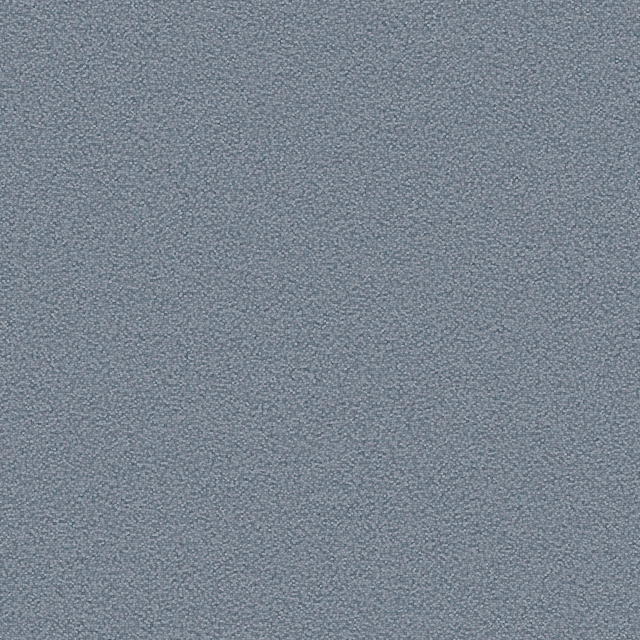
Write a WebGL 2 fragment shader that draws this texture.

```glsl
#version 300 es
precision highp float;
// Fine blue-grey woven cloth: tiny pale stitches among short dark dashes.
// Cellular noise on a gently waving grid gives each stitch a tone set against
// its neighbours, so the cloth stays even overall; each pixel is supersampled.

uniform vec2 u_resolution;
out vec4 outColor;

const vec2  THREADS      = vec2(262.0, 282.0);     // stitches across and up the canvas
const vec2  JITTER       = vec2(0.88, 0.62);       // scatter of stitches within cells
const vec3  BASE_COLOR   = vec3(0.483, 0.522, 0.566);
const vec3  TONE_RANGE   = vec3(0.066, 0.060, 0.055);
const vec3  TINT_RANGE   = vec3(0.030, -0.008, -0.012);
const float STITCH_TONE  = 3.5;                    // contrast from stitch to stitch
const float GAP_DEPTH    = 4.0;                    // darkening towards stitch edges
const float MEAN_DIST    = 0.40;                   // average distance to a stitch
const float FLATNESS     = 1.15;                   // above 1 widens the stitches
const float SQUARENESS   = 0.5;                    // 0 round, 1 square stitches
const vec2  NEIGHBOUR    = vec2(0.11, 0.28);       // tone taken off per side, per row
const float STREAK_TONE  = 0.06;
const int   SAMPLES      = 2;                      // per pixel side
const float TAU          = 6.2831853;

vec3 hash32(vec2 cell) {
    vec3 p = fract(cell.xyx * vec3(0.1031, 0.1030, 0.0973));
    p += dot(p, p.yxz + 33.33);
    return fract((p.xxy + p.yzz) * p.zyx);
}

// Cell of the nearest stitch in xy, distance to it in z.
vec3 nearestStitch(vec2 p) {
    vec2 cell = floor(p);
    vec3 nearest = vec3(cell, 8.0);
    for (int y = -1; y <= 1; y++) {
        for (int x = -1; x <= 1; x++) {
            vec2 id = cell + vec2(x, y);
            vec2 away = abs(p - id - 0.5 - JITTER * (hash32(id).xy - 0.5));
            away.y *= FLATNESS;
            float dist = mix(length(away), max(away.x, away.y), SQUARENESS);
            if (dist < nearest.z) {
                nearest = vec3(id, dist);
            }
        }
    }
    return nearest;
}

float rawTone(vec2 id) {
    return hash32(id + 419.0).x - 0.5;
}

// Random tone less that of the four neighbours, so no broad blotches form.
float stitchTone(vec2 id) {
    vec2 right = vec2(1.0, 0.0);
    vec2 up = vec2(0.0, 1.0);
    return rawTone(id)
         - NEIGHBOUR.x * (rawTone(id + right) + rawTone(id - right))
         - NEIGHBOUR.y * (rawTone(id + up) + rawTone(id - up));
}

// Slow bending of the threads, in cells.
vec2 threadWave(vec2 uv) {
    return vec2(sin(TAU * (3.0 * uv.y + 0.8 * uv.x)) + 0.25 * sin(TAU * 11.0 * uv.y),
                sin(TAU * (2.0 * uv.x + 1.3 * uv.y)) + 0.25 * sin(TAU * 9.0 * uv.x));
}

// Faint uneven bands, longer across than up.
float weftStreaks(vec2 uv) {
    float bend = sin(TAU * 2.3 * uv.x + 1.7) + 0.6 * sin(TAU * 5.1 * uv.x);
    return sin(TAU * 17.0 * uv.y + 1.6 * bend) * sin(TAU * (3.1 * uv.x + 5.0 * uv.y))
         + 0.7 * sin(TAU * 41.0 * uv.y + 2.3 * bend);
}

vec3 clothColor(vec2 uv) {
    vec3 stitch = nearestStitch(uv * THREADS + threadWave(uv) + 16.0);
    float tone = STITCH_TONE * stitchTone(stitch.xy)
               + GAP_DEPTH * (MEAN_DIST - stitch.z)
               + STREAK_TONE * weftStreaks(uv);
    float tint = hash32(stitch.xy + 419.0).z - 0.5;
    return BASE_COLOR + TONE_RANGE * tone + TINT_RANGE * tint;
}

void main() {
    float side = min(u_resolution.x, u_resolution.y);
    vec3 sum = vec3(0.0);
    for (int y = 0; y < SAMPLES; y++) {
        for (int x = 0; x < SAMPLES; x++) {
            vec2 offset = (vec2(x, y) + 0.5) / float(SAMPLES) - 0.5;
            sum += clothColor((gl_FragCoord.xy + offset) / side);
        }
    }
    outColor = vec4(sum / float(SAMPLES * SAMPLES), 1.0);
}
```
